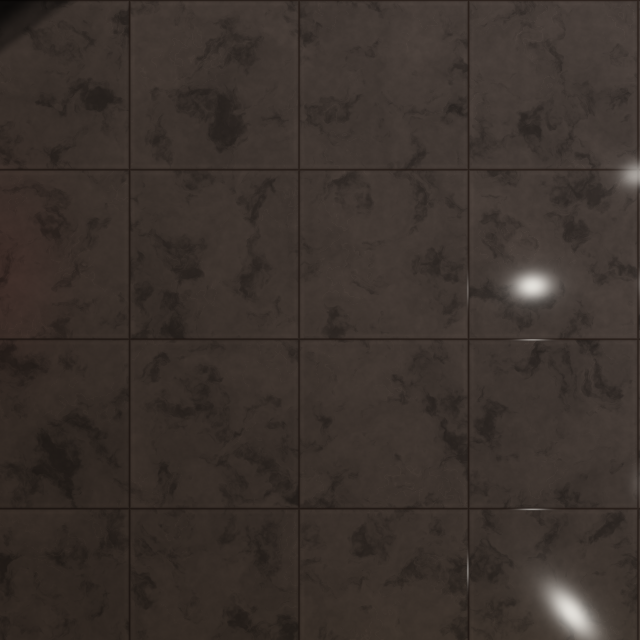
Give the GLSL for this texture, as a Shadertoy shader.

```glsl
#define TILE_SIZE 0.2648
#define GRID_ORIGIN vec2(0.2025, 0.2052)
#define SEAM_HALF_WIDTH 0.0013
#define STAIN_SCALE 17.0
#define STAIN_DEPTH 0.30
#define CLOUD_DEPTH 0.20
#define VEIN_STRENGTH 0.07
#define SHADE_COLOR vec3(0.182, 0.148, 0.126)
#define LIT_COLOR vec3(0.282, 0.246, 0.228)
#define SEAM_COLOR vec3(0.115, 0.083, 0.068)
#define GLARE_COLOR vec3(0.88, 0.87, 0.85)

float hash(vec2 p) {
    vec3 q = fract(p.xyx * 0.1031);
    q += dot(q, q.yzx + 33.33);
    return fract((q.x + q.y) * q.z);
}

float cornerSlope(vec2 cell, vec2 offset) {
    float angle = 6.28318 * hash(cell);
    return dot(vec2(cos(angle), sin(angle)), offset);
}

float gradientNoise(vec2 p) {
    vec2 i = floor(p), f = fract(p);
    vec2 u = f * f * f * (f * (f * 6.0 - 15.0) + 10.0);
    vec2 e = vec2(1.0, 0.0);
    float low = mix(cornerSlope(i, f), cornerSlope(i + e, f - e), u.x);
    float high = mix(cornerSlope(i + e.yx, f - e.yx), cornerSlope(i + 1.0, f - 1.0), u.x);
    return mix(low, high, u.y);
}

float fbm(vec2 p) {
    float sum = 0.0, amplitude = 0.6;
    for (int i = 0; i < 5; i++) {
        sum += amplitude * gradientNoise(p);
        p = mat2(1.6, 1.2, -1.2, 1.6) * p + 17.3;
        amplitude *= 0.58;
    }
    return sum;
}

// Mottled brightness of the stone; every tile samples its own patch
float stone(vec2 p, vec2 id) {
    vec2 s = p + 7.0 * vec2(hash(id + 31.0), hash(id + 73.0)) + 20.0;
    vec2 warp = vec2(fbm(s * 9.0), fbm(s * 9.0 + 41.0));
    float cloud = fbm(s * 7.0 + warp);
    float stain = fbm(s * STAIN_SCALE + 1.2 * warp);
    float grain = fbm(s * 65.0 + 9.0);
    float patches = smoothstep(0.02, 0.50, stain + 0.45 * cloud + 0.35 * grain);
    float vein = 1.0 - smoothstep(0.0, 0.035, abs(gradientNoise(s * 20.0 + 2.5 * warp)));
    vein *= smoothstep(0.0, 0.3, gradientNoise(s * 11.0 + 5.0));
    return 1.0 - CLOUD_DEPTH * cloud - STAIN_DEPTH * patches + 0.10 * grain
         + VEIN_STRENGTH * vein + 0.05 * (hash(id + 11.0) - 0.5);
}

// Soft elliptical lamp reflection with a wide halo
float glare(vec2 p, vec2 centre, vec2 radii, float angle) {
    float c = cos(angle), s = sin(angle);
    vec2 q = mat2(c, -s, s, c) * (p - centre) / radii;
    float d = dot(q, q);
    return 0.86 * exp(-pow(d, 1.15)) + 0.14 * exp(-0.28 * d);
}

void mainImage(out vec4 fragColor, in vec2 fragCoord) {
    vec2 p = fragCoord / iResolution.xy;
    float pixel = 1.0 / min(iResolution.x, iResolution.y);

    // Tile grid
    vec2 grid = (p - GRID_ORIGIN) / TILE_SIZE;
    vec2 id = floor(grid);
    vec2 seamDist = abs(grid - floor(grid + 0.5)) * TILE_SIZE;
    float edge = min(seamDist.x, seamDist.y);

    // Room light, with warm and reddish tints
    float light = smoothstep(-0.15, 1.25, 0.62 * p.x + 0.48 * p.y);
    vec3 color = mix(SHADE_COLOR, LIT_COLOR, light);
    color += vec3(0.012, 0.010, 0.0) * exp(-9.0 * p.y) * p.x;
    vec2 redOffset = (p - vec2(0.0, 0.58)) / vec2(0.09, 0.14);
    color += vec3(0.030, 0.002, 0.004) * exp(-dot(redOffset, redOffset));
    color *= stone(p, id);

    // Seams with a faint bevel beside them
    color *= 1.0 + 0.05 * exp(-pow((edge - 0.006) / 0.0025, 2.0));
    float seam = 1.0 - smoothstep(SEAM_HALF_WIDTH - pixel, SEAM_HALF_WIDTH + pixel, edge);
    color = mix(color, SEAM_COLOR * (0.8 + 0.5 * light), 0.85 * seam);

    // Shadowed corner at the upper left
    float corner = p.x + 1.35 * (1.0 - p.y);
    color *= mix(0.62, 1.0, smoothstep(0.095, 0.125, corner));
    color *= mix(0.35, 1.0, smoothstep(0.025, 0.085, corner));

    // Lamp reflections
    float shine = glare(p, vec2(0.832, 0.553), vec2(0.030, 0.021), 0.05);
    shine += glare(p, vec2(0.893, 0.043), vec2(0.050, 0.023), -0.86);
    shine += 0.62 * glare(p, vec2(0.995, 0.727), vec2(0.024, 0.018), 0.2);
    shine += 0.40 * glare(p, vec2(1.004, 0.557), vec2(0.006, 0.018), 0.0);
    shine += 0.12 * glare(p, vec2(1.0, 0.245), vec2(0.015, 0.025), 0.0);

    // Glints where the seams catch the lamps
    for (int i = 0; i < 2; i++) {
        float k = float(i);
        vec2 seamAt = GRID_ORIGIN + TILE_SIZE * vec2(2.0, k);
        vec2 across = (p - vec2(seamAt.x - 0.001, 0.108 + 0.439 * k)) / vec2(0.0014, 0.022);
        vec2 along = (p - vec2(0.832, seamAt.y - 0.001)) / vec2(0.022, 0.0014);
        shine += (0.55 - 0.2 * k) * exp(-dot(across, across)) + 0.6 * exp(-dot(along, along));
    }
    color = mix(color, GLARE_COLOR, clamp(shine, 0.0, 1.0));

    fragColor = vec4(clamp(color, 0.0, 1.0), 1.0);
}
```
